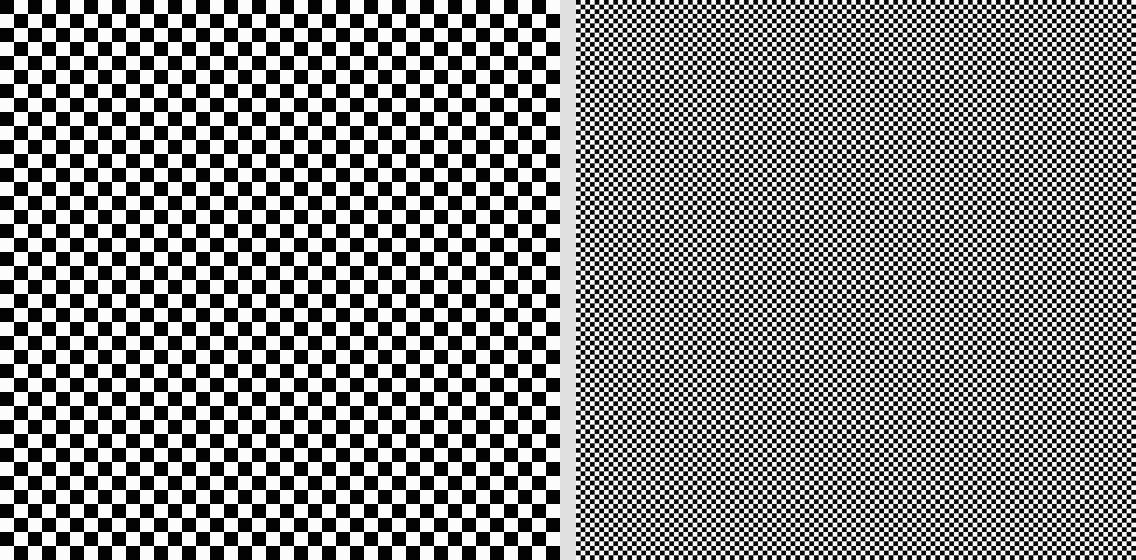
Left: one tile. Right: repeated 3 by 3.
Write a WebGL 2 fragment shader that draws this pattern.

```glsl
#version 300 es
precision highp float;
// Checkerboard of plain black and white squares that tiles on both axes.
// Each axis is a square wave averaged over one pixel; the product of the
// two waves gives the checks with evenly smoothed edges.

uniform vec2 u_resolution;
out vec4 fragColor;

const vec2 REPEATS = vec2(20.0);     // black-white pairs across and up
const vec3 WHITE = vec3(0.99);
const vec3 BLACK = vec3(0.01);
const float EDGE_SOFTNESS = 1.0;     // width of the edge filter, in pixels

// Square wave of period 2: +1 on (0,1), -1 on (1,2), with linear edges.
vec2 smoothSquareWave(vec2 x, vec2 filterWidth) {
    vec2 edgeDistance = 0.5 - abs(mod(x + 0.5, 2.0) - 1.0);
    return clamp(2.0 * edgeDistance / filterWidth, -1.0, 1.0);
}

void main() {
    // Cell units: every integer is an edge between two squares.
    vec2 cells = 2.0 * REPEATS;
    vec2 position = gl_FragCoord.xy / u_resolution * cells;
    vec2 filterWidth = EDGE_SOFTNESS * cells / u_resolution;

    // Equal signs give white, so the lower left square is white.
    vec2 wave = smoothSquareWave(position, filterWidth);
    float whiteness = 0.5 + 0.5 * wave.x * wave.y;

    fragColor = vec4(mix(BLACK, WHITE, whiteness), 1.0);
}
```
